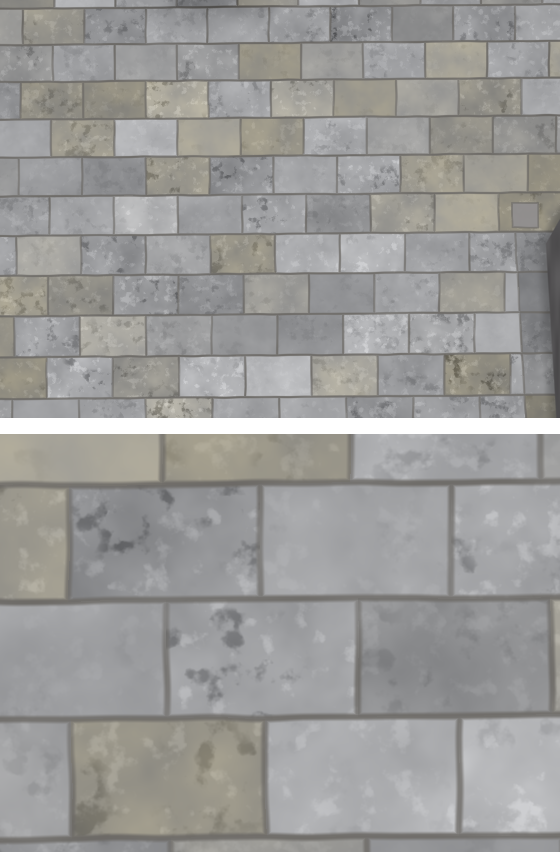
Top, the full canvas; bottom, a detail of the centre.
Reproduce this texture procedurally as a WebGL 2 fragment shader.

```glsl
#version 300 es
precision highp float;
// Weathered stone paving in running bond, seen at a slight angle: courses grow
// toward the viewer by a quadratic spacing, and each block gets a hashed tone,
// warmth and amount of pitting. A cut border and a dark post end the right side.
uniform vec2 u_resolution;
out vec4 fragColor;

#define FIRST_COURSE 0.0157    // depth of the first bed joint below the top
#define COURSE_HEIGHT 0.0864
#define COURSE_GROWTH 0.0007
#define BLOCK_WIDTH 0.1465
#define BLOCK_GROWTH 0.00127   // extra block width per course
#define VANISH_X 0.349         // joint column that stays upright
#define COURSE_TILT 0.008
#define JOINT_HALF 0.0021
#define JOINT_SOFT 0.0023
#define MOTTLE 0.17
#define PITTING 0.17

const vec3 JOINT_COLOR = vec3(0.425, 0.415, 0.40);
const vec3 POST_COLOR = vec3(0.27, 0.265, 0.27);
const vec3 WARM_TINT = vec3(0.012, -0.008, -0.075);
const vec3 COOL_TINT = vec3(-0.004, 0.0, 0.010);

float hash(vec2 p) {
  vec3 q = fract(vec3(p.xyx) * 0.1031);
  q += dot(q, q.yzx + 33.33);
  return fract((q.x + q.y) * q.z);
}

float noise(vec2 p) {
  vec2 i = floor(p), f = fract(p);
  f = f * f * (3.0 - 2.0 * f);
  return mix(mix(hash(i), hash(i + vec2(1, 0)), f.x),
             mix(hash(i + vec2(0, 1)), hash(i + vec2(1, 1)), f.x), f.y);
}

float fbm(vec2 p) {
  float sum = 0.0, amp = 0.53;
  for (int i = 0; i < 4; i++) {
    sum += amp * noise(p);
    p = mat2(1.6, 1.2, -1.2, 1.6) * p + 7.3;
    amp *= 0.5;
  }
  return sum;
}

float boxDistance(vec2 p, vec2 halfSize) {
  vec2 d = abs(p) - halfSize;
  return length(max(d, 0.0)) + min(max(d.x, d.y), 0.0);
}

// Face of one block: base tone, tint, soft clouds, dark pits and pale flecks.
vec3 stoneColor(vec2 p, vec2 id) {
  vec2 seed = id + 40.0;
  float pale = step(0.87, hash(seed + 11.7));
  float wear = hash(seed + 23.1);
  float warmth = smoothstep(0.35, 1.0, hash(seed + 37.9)) * (1.0 - 0.8 * pale);
  float tone = mix(0.555, 0.665, hash(seed)) + 0.055 * pale;
  vec2 q = p + seed * 3.17;
  float cloud = fbm(q * 17.0) - 0.5;
  float pits = smoothstep(0.54, 0.76, fbm(q * 62.0 + 5.0));
  float patches = smoothstep(0.35, 0.65, noise(q * 21.0 + 9.0));
  float flecks = smoothstep(0.56, 0.78, fbm(q * 75.0 + 31.0));
  vec3 color = tone + mix(COOL_TINT, WARM_TINT, warmth * (0.8 + cloud));
  color += MOTTLE * cloud * (0.6 + 0.6 * wear);
  color -= PITTING * pits * patches * (0.15 + wear * wear) * (1.0 - 0.6 * pale);
  return color + 0.09 * flecks * wear;
}

void main() {
  // Canvas-height units, with y measured downward.
  float pixel = 1.0 / u_resolution.y;
  vec2 p = gl_FragCoord.xy * pixel;
  p.y = 1.0 - p.y;
  float soft = max(JOINT_SOFT, pixel);

  // Invert the quadratic spacing to find the course.
  vec2 wobble = 0.0022 * (vec2(noise(p * 26.0), noise(p * 26.0 + 50.0)) - 0.5);
  vec2 g = p + wobble;
  float depth = g.y + COURSE_TILT * (g.x - 0.67) - FIRST_COURSE;
  float course = (sqrt(COURSE_HEIGHT * COURSE_HEIGHT + 4.0 * COURSE_GROWTH * depth)
                  - COURSE_HEIGHT) / (2.0 * COURSE_GROWTH);
  float row = floor(course);
  float rowHeight = COURSE_HEIGHT + 2.0 * COURSE_GROWTH * course;
  float width = BLOCK_WIDTH + BLOCK_GROWTH * (row + 0.5);
  float along = (g.x - VANISH_X) / width + 0.5 * mod(row, 2.0);
  vec2 cell = fract(vec2(along, course));
  vec2 gap = min(cell, 1.0 - cell) * vec2(width, rowHeight);
  vec2 id = vec2(floor(along), row);

  // Narrow cut border along the lower right.
  float border = g.x - 1.232 - 0.06 * (p.y - 0.558);
  float inBorder = step(6.0, row) * step(0.0, border);
  if (row > 5.5) gap.x = border > 0.0 ? border : min(gap.x, -border);
  if (inBorder > 0.5) id.x = 50.0;

  vec3 color = stoneColor(p, id) - 0.07 * inBorder;

  // Small square inset above the border.
  float inset = boxDistance(g - vec2(1.2565, 0.515), vec2(0.031, 0.029));
  vec3 insetColor = stoneColor(p, vec2(60.0, 3.0)) * 0.2 + vec3(0.455, 0.445, 0.44);
  color = mix(color, insetColor, 1.0 - smoothstep(-soft, soft, inset));
  color = mix(color, JOINT_COLOR, 0.6 * (1.0 - smoothstep(0.001, 0.001 + soft, abs(inset))));

  // Joints: bed joints are stronger, head joints fainter and uneven.
  vec2 joint = 1.0 - smoothstep(vec2(JOINT_HALF - soft * 0.6), vec2(JOINT_HALF + soft), gap);
  float grime = noise(p * 19.0 + 70.0);
  float mortar = max(joint.y * (0.78 + 0.22 * grime), joint.x * (0.5 + 0.45 * grime));
  color = mix(color, JOINT_COLOR, mortar);

  // Uneven daylight and a stain at the top.
  color += 0.022 * (p.y - 0.5) + 0.03 * (fbm(p * 2.2 + 3.0) - 0.5);
  vec2 stain = (p - vec2(0.49, 0.0)) / vec2(0.14, 0.06);
  color -= 0.14 * exp(-dot(stain, stain));

  // Dark post with a slanted top at the right edge.
  float post = min(p.x - 1.306 - 0.06 * (p.y - 0.585), p.x - 1.34 + 0.565 * (p.y - 0.523));
  color *= 1.0 - 0.2 * smoothstep(-0.03, 0.0, post);
  color = mix(color, POST_COLOR + 0.1 * noise(p * vec2(90.0, 12.0)), smoothstep(-soft, soft, post));
  fragColor = vec4(clamp(color, 0.0, 1.0), 1.0);
}
```
